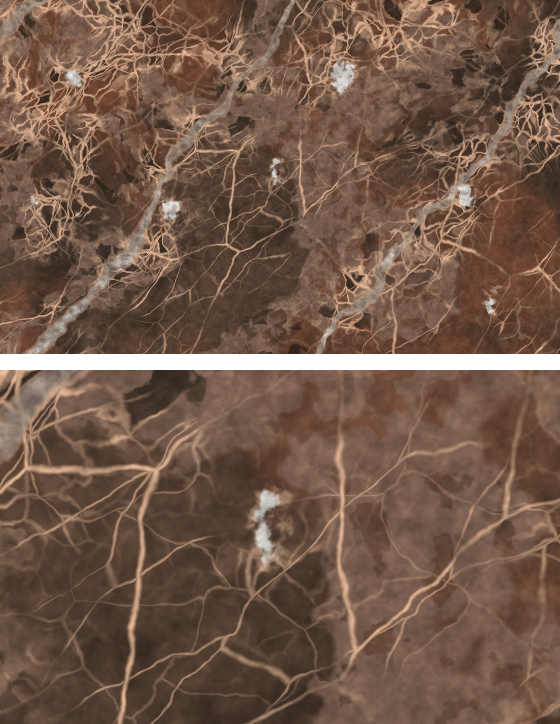
Top, the full canvas; bottom, a detail of the centre.
This texture is drawn by a WebGL 2 fragment shader. Its source:

```glsl
#version 300 es
precision highp float;
// Dark brown brecciated marble with rust clouds, tan cracks, grey veins and pale calcite spots.
uniform vec2 u_resolution;
out vec4 fragColor;

#define VEIN_SPACING 0.80
#define VEIN_SLANT 0.70
#define VEIN_OFFSET 0.14
#define VEIN_WIDTH 0.013
#define CRACK_WIDTH 0.0034
#define SPOT_GRID 0.29
#define SPOT_SHARE 0.40
#define GRAIN 0.11

const vec3 DARK = vec3(0.235, 0.180, 0.145);
const vec3 BROWN = vec3(0.325, 0.245, 0.195);
const vec3 RUST = vec3(0.450, 0.275, 0.195);
const vec3 TAUPE = vec3(0.480, 0.375, 0.320);
const vec3 TAN = vec3(0.700, 0.560, 0.455);
const vec3 GREY = vec3(0.600, 0.540, 0.495);
const vec3 CALCITE = vec3(0.780, 0.775, 0.760);

float hash(vec2 p) {
  vec3 h = fract(p.xyx * 0.1031);
  h += dot(h, h.yzx + 33.33);
  return fract((h.x + h.y) * h.z);
}

vec2 hash2(vec2 p) { return vec2(hash(p), hash(p + 57.3)); }

float noise(vec2 p) {
  vec2 i = floor(p), f = fract(p);
  f = f * f * (3.0 - 2.0 * f);
  return mix(mix(hash(i), hash(i + vec2(1, 0)), f.x),
             mix(hash(i + vec2(0, 1)), hash(i + 1.0), f.x), f.y);
}

float fbm(vec2 p) {
  float sum = 0.0, amp = 0.516;
  for (int i = 0; i < 5; i++) {
    sum += amp * noise(p);
    p = mat2(1.6, 1.2, -1.2, 1.6) * p + 19.7;
    amp *= 0.5;
  }
  return sum;
}

// Distance to the nearest cell border, and the random value of the cell.
vec2 cells(vec2 p) {
  vec2 base = floor(p), nearCell = base, nearest = vec2(9.0);
  for (int k = 0; k < 9; k++) {
    vec2 c = base + vec2(k % 3 - 1, k / 3 - 1);
    vec2 r = c + hash2(c) - p;
    if (dot(r, r) < dot(nearest, nearest)) { nearest = r; nearCell = c; }
  }
  float border = 9.0;
  for (int k = 0; k < 25; k++) {
    vec2 c = nearCell + vec2(k % 5 - 2, k / 5 - 2);
    vec2 r = c + hash2(c) - p;
    vec2 gap = r - nearest;
    if (dot(gap, gap) > 1e-5) border = min(border, dot(0.5 * (r + nearest), normalize(gap)));
  }
  return vec2(border, hash(nearCell + 8.1));
}

float stroke(float d, float width) {
  return 1.0 - smoothstep(0.0, width + 0.7 / u_resolution.y, d);
}

// Signed depth inside the scattered spots; positive at their centres.
float spots(vec2 p) {
  vec2 base = floor(p / SPOT_GRID);
  float depth = -1.0;
  for (int k = 0; k < 9; k++) {
    vec2 c = base + vec2(k % 3 - 1, k / 3 - 1);
    float radius = mix(0.014, 0.036, hash(c + 4.7));
    vec2 r = p - (c + 0.15 + 0.7 * hash2(c + 31.0)) * SPOT_GRID;
    if (hash(c + 12.0) < SPOT_SHARE) depth = max(depth, radius - length(r * vec2(1.0, 0.8)));
  }
  return depth;
}

void main() {
  vec2 p = gl_FragCoord.xy / u_resolution.y;
  vec2 sway = vec2(fbm(p * 3.0 + 2.0), fbm(p * 3.0 + 41.0)) - 0.5;
  vec2 jag = vec2(fbm(p * 15.0 + 7.0), fbm(p * 15.0 + 63.0)) - 0.5;
  vec2 q = p + 0.22 * sway + 0.045 * jag;
  float grain = fbm(p * 75.0);

  // Long slanted veins, spots and the broken zones around them
  float across = p.x - VEIN_SLANT * p.y + 0.30 * sway.x + 0.05 * jag.x - VEIN_OFFSET;
  float veinDist = abs(fract(across / VEIN_SPACING + 0.5) - 0.5) * VEIN_SPACING * 0.82;
  float spotDepth = spots(p + 0.09 * jag) + 0.03 * (grain - 0.5);
  float broken = smoothstep(0.42, 0.62, fbm(p * 2.6 + 13.0));
  broken = clamp(broken + 0.5 * exp(-veinDist * 16.0) + 0.5 * exp(spotDepth * 22.0), 0.0, 1.0);

  // Ground: dark clouds, rust clouds and sharp taupe fragments with pits
  vec3 col = mix(DARK, BROWN, smoothstep(0.38, 0.60, fbm(q * 5.0 + 5.0)));
  float rust = smoothstep(0.47, 0.63, fbm(q * 2.7 + 29.0));
  col = mix(col, RUST, rust * (0.5 + 0.7 * (fbm(q * vec2(14.0, 9.0)) - 0.2)));
  vec2 medium = cells(q * 8.5);
  vec2 fine = cells((q + 0.02 * jag) * 23.0 + 3.0);
  float taupe = smoothstep(0.50, 0.54, fbm(q * 4.2 + 71.0) + 0.09 * (broken - 0.5) + 0.10 * (medium.y - 0.5));
  float pits = smoothstep(0.36, 0.44, fbm(p * 34.0 + 9.0));
  col = mix(col, TAUPE, taupe * mix(0.2, 0.85, pits));
  col = mix(col, DARK * 0.8, broken * step(0.84, fine.y) * smoothstep(0.04, 0.12, fine.x) * 0.85);

  // Crack networks, from wide polygons to fine lace, plus slanted hairlines
  vec2 slanted = mat2(0.70, -0.71, 0.71, 0.70) * (p + 0.10 * sway + 0.025 * jag);
  float wide = stroke(cells(slanted * vec2(2.6, 4.6) + 1.0).x / 3.6, CRACK_WIDTH * 1.1);
  float hair = stroke(cells(slanted * vec2(4.0, 13.0) + 6.0).x / 9.0, CRACK_WIDTH * 0.55);
  float gaps = smoothstep(0.36, 0.60, fbm(p * 9.0 + 51.0));
  float mid = stroke(medium.x / 8.5, CRACK_WIDTH * (0.5 + broken)) * (0.25 + 0.75 * broken);
  float lace = stroke(fine.x / 23.0, CRACK_WIDTH * 1.1) * broken;
  float cracks = max(max(wide * (0.45 + 0.5 * gaps), hair * gaps * 0.65),
                     max(mid * (0.3 + 0.7 * gaps), lace * gaps * 0.9));
  float dust = broken * smoothstep(0.56, 0.70, fbm(q * 30.0 + 83.0));
  col = mix(col, TAN * (0.86 + 0.35 * gaps), clamp(cracks + 0.55 * dust, 0.0, 0.92));

  // Grey vein bodies with tan rims
  float veinWidth = VEIN_WIDTH * (0.35 + 1.1 * noise(p * 6.0 + 3.0));
  col = mix(col, TAN, 0.6 * stroke(abs(veinDist - veinWidth), 0.004));
  float body = 1.0 - smoothstep(veinWidth * 0.55, veinWidth + 0.002, veinDist);
  col = mix(col, mix(GREY, CALCITE, 0.6 * smoothstep(0.5, 0.7, fbm(p * 11.0))), body * (0.45 + 0.7 * grain));

  // Calcite spots with crumbled rims
  col = mix(col, TAN, 0.65 * smoothstep(-0.012, 0.0, spotDepth) * smoothstep(0.35, 0.6, grain));
  col = mix(col, CALCITE, smoothstep(0.0, 0.010, spotDepth) * (0.7 + 0.4 * grain));

  col *= 1.0 + GRAIN * 4.0 * (grain - 0.5) + GRAIN * (noise(p * 240.0) - 0.5);
  fragColor = vec4(clamp(col, 0.0, 1.0), 1.0);
}
```
